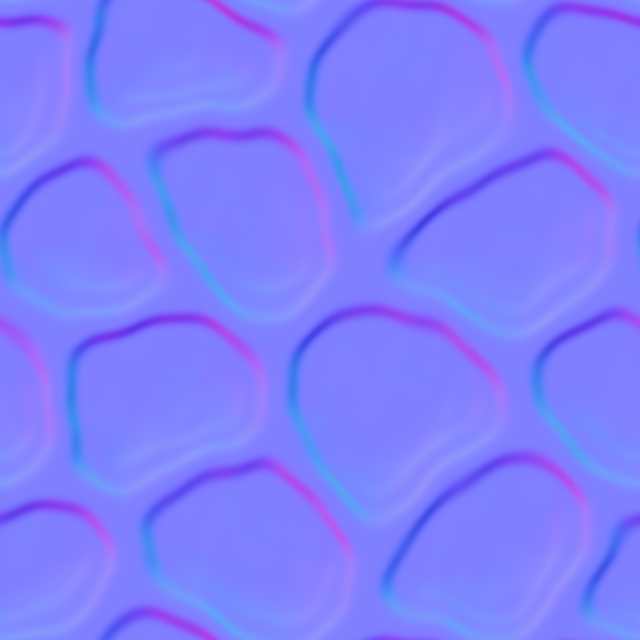
A Shadertoy shader for this texture map:

```glsl
// Tangent-space normal map of rounded paving stones separated by flat joints.
// Staggered cellular noise gives a soft distance to each stone's rim; slope
// profiles over that distance, bent by layered sines, become the normals.

const float TAU = 6.2831853;
const vec2  GRID = vec2(3.0, 4.0);          // stones per canvas, rows must be even
const float JITTER = 0.56;                  // scatter of the stone centres
const float ROUNDNESS = 46.0;               // lower is rounder
const vec2  JOINT = vec2(0.014, 0.009);     // half joint width: base, variation
const vec2  STEEP_SIDE = vec2(-0.5, 0.87);  // rims facing here are steep
const vec2  RIM_SLOPE = vec2(0.20, 0.57);   // gentle, steep
const vec2  RIM_WIDTH = vec2(0.0105, 0.0095);
const float LEDGE_DEPTH = 0.032;            // inner ledge, distance from the rim
const float LEDGE_SLOPE = 0.10;
const float DOME_SLOPE = 0.055;
const float MOTTLE = 0.012;

vec2 hash2(vec2 id) {
    id = mod(id, GRID);                     // wraps, so the map tiles
    vec2 s = vec2(dot(id, vec2(127.1, 311.7)), dot(id, vec2(269.5, 183.3)));
    return fract(sin(s + 4.7) * 43758.55);
}

vec2 stoneCentre(vec2 id) {
    float stagger = 0.5 * mod(id.y, 2.0) - 0.25;
    return (id + 0.5 + vec2(stagger, 0.0) + JITTER * (hash2(id) - 0.5)) / GRID;
}

float bump(float x, float width) {
    return exp(-x * x / (width * width));
}

// Layered sines: xy is the offset, zw its slope along the other axis.
vec4 wobble(vec2 p) {
    vec4 sum = vec4(0.0);
    float amp = 0.011, freq = 2.0;
    for (int i = 0; i < 3; i++) {
        vec2 phase = TAU * freq * p.yx + vec2(1.3, 4.1) * freq;
        sum += amp * vec4(sin(phase), TAU * freq * cos(phase));
        amp *= 0.42;
        freq = freq * 2.0 + 1.0;
    }
    return sum;
}

// x: distance inside the rim, yz: outward direction, w: random value per stone.
vec4 stone(vec2 p) {
    vec2 cell = floor(p * GRID), home = cell;
    float nearest = 1e5;
    for (int y = -2; y <= 2; y++)
    for (int x = -2; x <= 2; x++) {
        vec2 id = cell + vec2(x, y);
        vec2 away = stoneCentre(id) - p;
        float dist = dot(away, away);
        if (dist < nearest) { nearest = dist; home = id; }
    }

    // Soft minimum of the distances to all borders with neighbours.
    vec2 centre = stoneCentre(home), outward = vec2(0.0);
    float total = 0.0;
    for (int y = -2; y <= 2; y++)
    for (int x = -2; x <= 2; x++) {
        if (x == 0 && y == 0) continue;
        vec2 other = stoneCentre(home + vec2(x, y));
        vec2 dir = normalize(other - centre);
        float border = dot(0.5 * (centre + other) - p, dir);
        float weight = exp(-ROUNDNESS * border);
        outward += weight * dir;
        total += weight;
    }
    float random = hash2(home + 1.0).x;
    float inside = -log(total) / ROUNDNESS - JOINT.x - JOINT.y * random;
    return vec4(inside, outward / total, random);
}

void mainImage(out vec4 fragColor, in vec2 fragCoord) {
    vec2 uv = fragCoord / iResolution.y;
    vec4 warp = wobble(uv);
    vec4 s = stone(uv + warp.xy);
    float inside = s.x;
    vec2 outward = s.yz + s.zy * warp.wz;   // chain rule through the warp

    // Rims: steep and crisp on one side, gentle with ledges on the other.
    float facing = dot(outward, normalize(STEEP_SIDE)) / (length(outward) + 0.001);
    float steep = smoothstep(-0.9, 0.6, facing);
    float slope = mix(RIM_SLOPE.x, RIM_SLOPE.y, steep)
                * bump(inside, mix(RIM_WIDTH.x, RIM_WIDTH.y, steep));

    // Faint ledges and a slight dome inside the stone.
    float drift = 0.006 * sin(TAU * (3.0 * uv.x + 2.0 * uv.y) + 6.0 * s.w);
    float ledge = bump(inside - LEDGE_DEPTH - drift, 0.010)
                + 0.35 * bump(inside - 1.8 * LEDGE_DEPTH + drift, 0.012);
    float dome = smoothstep(0.0, 0.02, inside) * (1.0 - smoothstep(0.03, 0.11, inside));
    slope += (1.0 - steep) * (LEDGE_SLOPE * ledge + DOME_SLOPE * dome);

    // Soft mottling of the stone faces.
    vec2 wave = sin(TAU * (vec2(5.0, 4.0) * uv.x + vec2(3.0, -6.0) * uv.y) + 9.0 * warp.zw);
    vec2 tilt = slope * outward + MOTTLE * wave * smoothstep(0.0, 0.04, inside);

    // Green points down the canvas.
    vec2 n = vec2(tilt.x, -tilt.y);
    vec3 normal = vec3(n, sqrt(max(1.0 - dot(n, n), 0.0)));
    fragColor = vec4(0.5 + 0.5 * normal, 1.0);
}
```
